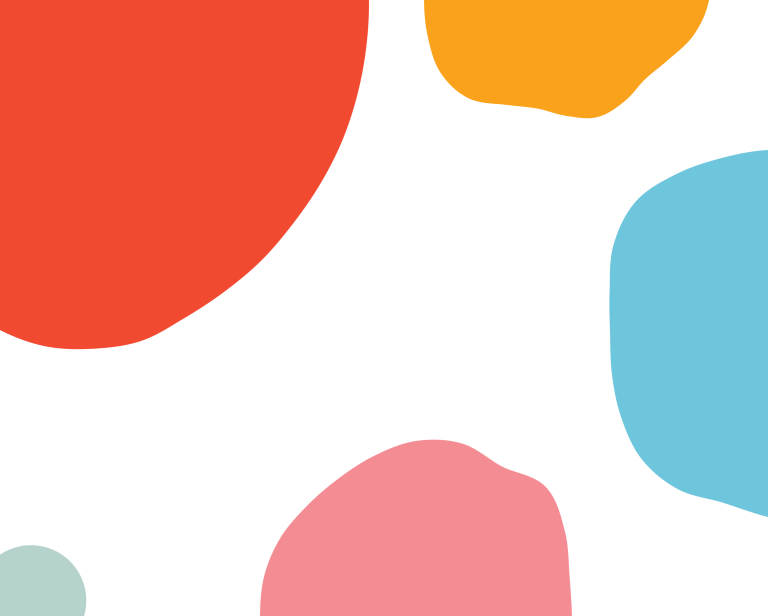
Write a WebGL 2 fragment shader that draws this background.

```glsl
#version 300 es
precision highp float;

uniform vec2 u_resolution;
out vec4 fragColor;

// The canvas is CANVAS_WIDTH units wide; all lengths use these units.
const float CANVAS_WIDTH = 768.0;
const int KNOTS = 15;

const vec3 WHITE = vec3(1.0);
const vec3 RED = vec3(0.945, 0.29, 0.19);
const vec3 ORANGE = vec3(0.98, 0.635, 0.11);
const vec3 BLUE = vec3(0.43, 0.775, 0.863);
const vec3 PINK = vec3(0.957, 0.55, 0.58);
const vec3 SAGE = vec3(0.71, 0.827, 0.80);

float catmullRom(float a, float b, float c, float d, float t) {
    return b + 0.5 * t * (c - a + t * (2.0 * a - 5.0 * b + 4.0 * c - d
        + t * (3.0 * (b - c) + d - a)));
}

// Approximate signed distance to a blob whose radius varies smoothly with
// angle. The first and last knots only shape the ends of the arc.
float blobDistance(vec2 q, float arc, float radii[KNOTS]) {
    float segments = float(KNOTS - 3);
    float s = clamp(atan(q.y, q.x) / arc, 0.0, 1.0) * segments;
    int i = int(min(floor(s), segments - 1.0));
    float radius = catmullRom(radii[i], radii[i + 1], radii[i + 2],
                              radii[i + 3], s - float(i));
    return length(q) - radius;
}

vec3 paint(vec3 base, vec3 ink, float dist, float pixel) {
    return mix(base, ink, 1.0 - smoothstep(-0.7 * pixel, 0.7 * pixel, dist));
}

void main() {
    float pixel = CANVAS_WIDTH / u_resolution.x;
    vec2 p = gl_FragCoord.xy * pixel;
    float top = u_resolution.y * pixel;
    float halfTurn = radians(180.0);
    vec3 color = WHITE;

    // Red: quarter arc swept clockwise from the upper left corner
    vec2 q = vec2(p.x, top - p.y);
    color = paint(color, RED, blobDistance(q, 0.5 * halfTurn, float[KNOTS](
        368.5, 369.0, 369.3, 369.7, 370.0, 369.3, 368.6, 369.0,
        368.0, 367.7, 369.0, 361.0, 349.3, 330.0, 305.0)), pixel);

    // Orange: hangs from the top edge
    q = vec2(p.x - 566.0, top - p.y);
    color = paint(color, ORANGE, blobDistance(q, halfTurn, float[KNOTS](
        147.0, 143.0, 132.7, 118.7, 112.0, 117.0, 121.2, 115.8,
        112.3, 121.0, 138.6, 145.0, 143.0, 142.0, 144.0)), pixel);

    // Blue: swept from up, through left, to down on the right edge
    q = vec2(p.y - (top - 333.0), CANVAS_WIDTH - p.x);
    color = paint(color, BLUE, blobDistance(q, halfTurn, float[KNOTS](
        186.0, 183.0, 181.0, 183.5, 186.5, 178.1, 164.0, 158.0,
        161.5, 169.4, 178.5, 180.3, 175.6, 184.0, 200.0)), pixel);

    // Pink: rises from the bottom edge
    q = vec2(p.x - 416.0, p.y);
    color = paint(color, PINK, blobDistance(q, halfTurn, float[KNOTS](
        162.0, 156.0, 158.9, 171.6, 183.0, 172.5, 178.5, 175.0,
        165.3, 157.6, 155.0, 156.5, 157.0, 156.0, 158.0)), pixel);

    // Sage disc in the lower left corner
    color = paint(color, SAGE, length(p - vec2(31.0, 15.5)) - 55.3, pixel);

    fragColor = vec4(color, 1.0);
}
```
